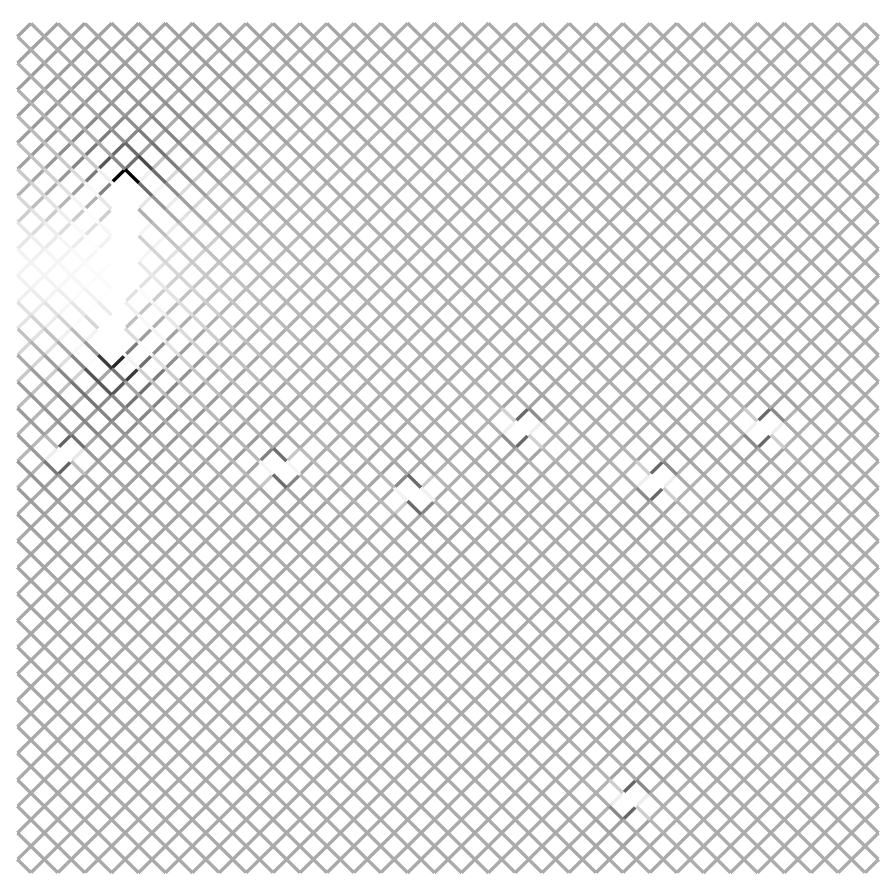
Write a WebGL 1 fragment shader that draws this pattern.

```glsl
precision highp float;
uniform vec2 u_resolution;

const float REPEATS = 32.0;               // diamonds across and down
const vec2 NET_MIN = vec2(0.0195, 0.026);
const vec2 NET_MAX = vec2(0.9805, 0.974);
const float HALF_WIDTH = 0.064;           // of one diamond
const float BASE_DARKNESS = 0.33;
const vec2 CRACK_CENTER = vec2(3.8, 22.65);
const float CRACK_HALF_LENGTH = 3.7;
const float CRACK_TILT = 0.06;
const float CRACK_REACH = 0.4;
const float SHADOW = 0.8;                 // fading on the left of the crack
const int FLAWS = 7;
const float FLAW_STRENGTH = 0.1;
const vec2 STRAY_FLAW = vec2(0.71, 0.07);

float hash(vec2 p) {
  return fract(sin(dot(p, vec2(127.1, 311.7))) * 43758.5453);
}

vec2 complexMul(vec2 a, vec2 b) {
  return vec2(a.x * b.x - a.y * b.y, a.x * b.y + a.y * b.x);
}

vec2 inverseSquare(vec2 z) {
  vec2 square = complexMul(z, z);
  return vec2(square.x, -square.y) / max(dot(square, square), 1e-4);
}

// Uniform flow to the right, diverted around an upright slit
vec2 crackFlow(vec2 z) {
  vec2 s = vec2(1.0, 0.0) + CRACK_HALF_LENGTH * CRACK_HALF_LENGTH * inverseSquare(z);
  float angle = -0.5 * atan(s.y, s.x);
  return vec2(cos(angle), sin(angle)) * inversesqrt(max(length(s), 1e-3));
}

// Flaws follow a loose wavy row, with one stray below it
vec2 flawPosition(float i, float slant) {
  float along = i / float(FLAWS - 2);
  vec2 spot = vec2(0.04 + 0.81 * pow(along, 0.75), 0.478 + 0.042 * sin(2.6 * i + 0.3));
  if (i > float(FLAWS) - 1.5) spot = STRAY_FLAW;
  return floor(spot * REPEATS) + 0.5 + 0.25 * vec2(1.0, -slant);
}

// Darkness of one strand: slant is 1 for rising and -1 for falling
float strandDarkness(vec2 middle, float slant) {
  vec2 z = middle - CRACK_CENTER;
  z.x -= CRACK_TILT * z.y;
  vec2 flow = crackFlow(z);
  float intact = 1.0;

  float reach = CRACK_REACH + 0.35 * (hash(middle) - 0.5);
  if (abs(z.x) < reach && abs(z.y) < CRACK_HALF_LENGTH - 0.4) intact = 0.0;

  for (int i = 0; i < FLAWS; i++) {
    float n = float(i);
    float flawSlant = hash(vec2(n, 4.0)) < 0.5 ? -1.0 : 1.0;
    vec2 offset = middle - flawPosition(n, flawSlant);
    if (dot(offset, offset) < 0.01) intact = 0.0;
    vec2 moment = FLAW_STRENGTH * vec2(1.0, flawSlant);
    flow -= complexMul(moment, inverseSquare(offset));
  }

  float heightRatio = z.y / (0.65 * CRACK_HALF_LENGTH);
  float shadow = SHADOW * exp(-heightRatio * heightRatio);
  shadow *= 1.0 - smoothstep(-0.5, 0.8, z.x);
  float load = abs(flow.x - slant * flow.y);
  return clamp(BASE_DARKNESS * load * intact * (1.0 - shadow), 0.0, 1.0);
}

// Lays one family of diagonal strands over the shade below it
float paintStrands(float shade, vec2 p, float slant, float pixel) {
  vec2 diagonal = vec2(p.x + p.y, p.x - p.y) - 0.5;
  vec2 nearest = floor(diagonal + 0.5);
  vec2 between = floor(diagonal) + 0.5;
  bool rising = slant > 0.0;
  vec2 strand = rising ? vec2(between.x, nearest.y) : vec2(nearest.x, between.y);
  float offset = rising ? diagonal.y - nearest.y : diagonal.x - nearest.x;
  vec2 middle = 0.5 * vec2(strand.x + strand.y + 1.0, strand.x - strand.y);

  vec2 inside = step(vec2(0.0), middle) * step(middle, vec2(REPEATS));
  float dist = abs(offset) * 0.70711;
  float cover = 1.0 - smoothstep(HALF_WIDTH - 0.6 * pixel, HALF_WIDTH + 0.6 * pixel, dist);
  cover *= inside.x * inside.y;
  return mix(shade, 1.0 - strandDarkness(middle, slant), cover);
}

void main() {
  float side = min(u_resolution.x, u_resolution.y);
  vec2 uv = (gl_FragCoord.xy - 0.5 * u_resolution) / side + 0.5;
  vec2 p = (uv - NET_MIN) / (NET_MAX - NET_MIN) * REPEATS;
  float pixel = REPEATS / (side * (NET_MAX.x - NET_MIN.x));

  float shade = paintStrands(1.0, p, 1.0, pixel);
  shade = paintStrands(shade, p, -1.0, pixel);
  gl_FragColor = vec4(vec3(shade), 1.0);
}
```
